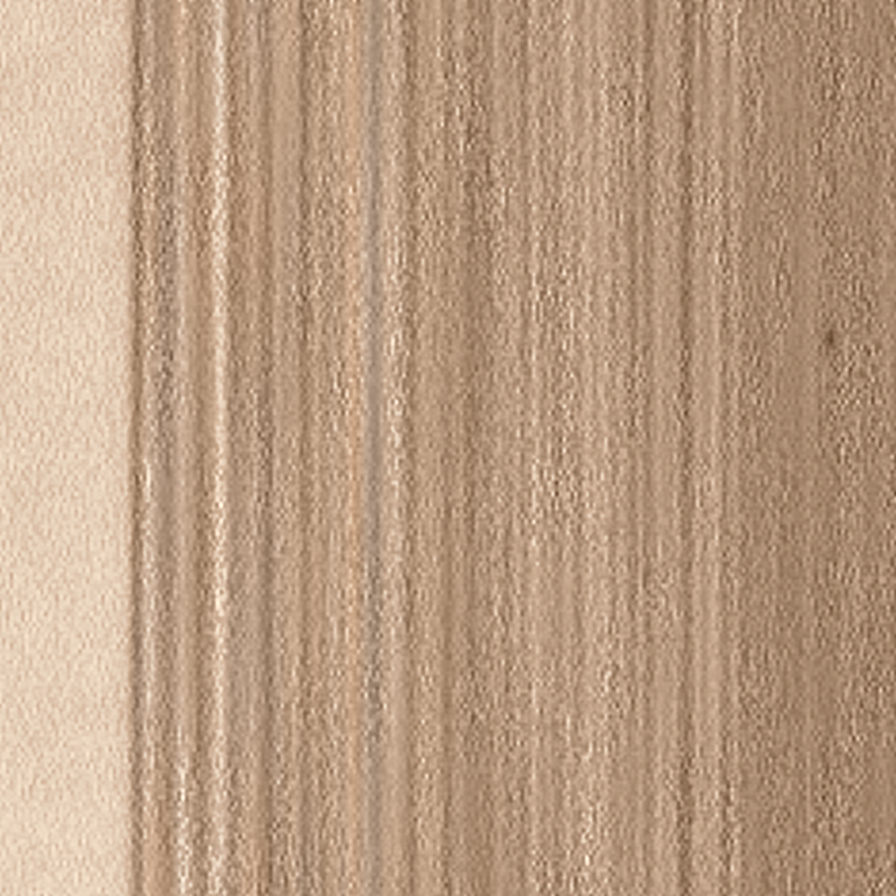
A WebGL 2 fragment shader for this texture:

```glsl
#version 300 es
precision highp float;
// Pale smooth band beside brown, finely ribbed vertical grain with a speckled surface.

uniform vec2 u_resolution;
out vec4 fragColor;

float hash(vec2 p) {
  vec3 q = fract(p.xyx * 0.1031);
  q += dot(q, q.yzx + 33.33);
  return fract((q.x + q.y) * q.z);
}

// Smooth value noise centred on zero.
float noise(vec2 p) {
  vec2 cell = floor(p);
  vec2 f = fract(p);
  f = f * f * (3.0 - 2.0 * f);
  float low = mix(hash(cell), hash(cell + vec2(1, 0)), f.x);
  float high = mix(hash(cell + vec2(0, 1)), hash(cell + vec2(1, 1)), f.x);
  return mix(low, high, f.y) - 0.5;
}

// Soft vertical line of unit height.
float ridge(float x, float centre, float width) {
  float d = (x - centre) / width;
  return exp(-d * d);
}

// Long fibres of several widths, wavering slowly along their length.
float fibres(vec2 uv) {
  float sum = 0.0;
  float frequency = 48.0;
  float weight = 0.10;
  for (int i = 0; i < 3; i++) {
    float seed = float(i) * 9.0;
    float across = uv.x * frequency + seed;
    sum += weight * (0.85 * noise(vec2(across, seed + 0.5)) + 0.5 * noise(vec2(across, uv.y * 3.0 + seed + 31.0)));
    frequency *= 1.7;
  }
  return sum;
}

// Regular ribs, strongest next to the pale band, with single bolder lines.
float ribs(float x) {
  float fade = mix(1.0, 0.4, smoothstep(0.20, 0.60, x));
  float sum = 0.058 * fade * cos(6.28318 * (x - 0.205) / 0.039);
  sum += 0.025 * cos(6.28318 * x / 0.0205 + 3.0 * noise(vec2(x * 11.0, 4.5)));
  sum += 0.10 * ridge(x, 0.379, 0.009);
  sum += 0.06 * ridge(x, 0.512, 0.009);
  sum += 0.08 * ridge(x, 0.798, 0.009);
  sum -= 0.03 * ridge(x, 0.415, 0.010);
  sum -= 0.06 * ridge(x, 0.764, 0.009);
  return sum;
}

// Crisp fine speckle, slightly taller than wide, with its broad part removed.
float speckle(vec2 uv) {
  vec2 p = uv * vec2(235.0, 165.0);
  float sharp = noise(p) - 0.45 * (noise(p + vec2(1.0, 0.0)) + noise(p - vec2(1.0, 0.0)));
  return sharp + 0.6 * noise(uv * vec2(225.0, 245.0) + 71.0);
}

// Brown to cream, less saturated toward the light end.
vec3 woodColour(float tone) {
  float light = smoothstep(0.82, 0.92, tone);
  return vec3(tone, tone - mix(0.12, 0.083, light), tone - mix(0.223, 0.17, light));
}

void main() {
  vec2 uv = gl_FragCoord.xy / u_resolution;
  float x = uv.x;
  float pale = 1.0 - smoothstep(0.139, 0.153, x);
  float plain = smoothstep(0.81, 0.85, x);

  // Ribbed area, calmer and darker on the right
  float base = mix(0.728, 0.705, smoothstep(0.15, 0.80, x));
  base = mix(base, 0.648 + 0.02 * (uv.y - 0.5), plain);
  float ribbed = base + (ribs(x) + fibres(uv)) * mix(1.0, 0.45, plain);
  ribbed -= 0.08 * ridge(x, 0.154, 0.006);

  // Pale band with faint mottling
  float smoothBand = 0.905 - 0.02 * uv.y + 0.025 * noise(uv * 24.0);
  smoothBand -= 0.03 * smoothstep(0.11, 0.15, x);
  float tone = mix(ribbed, smoothBand, pale);

  // Speckle gathers in tall patches
  float patches = 1.0 + 1.2 * noise(uv * vec2(38.0, 9.0) + 5.0);
  float strength = mix(0.19 * max(patches, 0.4), 0.10, pale);
  tone += strength * speckle(uv);

  // Small dark knot
  vec2 knot = (uv - vec2(0.925, 0.62)) / vec2(0.008, 0.016);
  tone -= 0.14 * exp(-dot(knot, knot));

  // Warm and grey streaks
  float tint = 0.6 * ridge(x, 0.395, 0.007) - 0.6 * ridge(x, 0.417, 0.010);
  tint += 0.7 * noise(vec2(x * 65.0, uv.y * 4.0) + 13.0) * (1.0 - smoothstep(0.25, 0.60, x));
  vec3 colour = woodColour(tone) + (1.0 - pale) * tint * vec3(0.035, -0.006, -0.04);
  fragColor = vec4(clamp(colour, 0.0, 1.0), 1.0);
}
```
